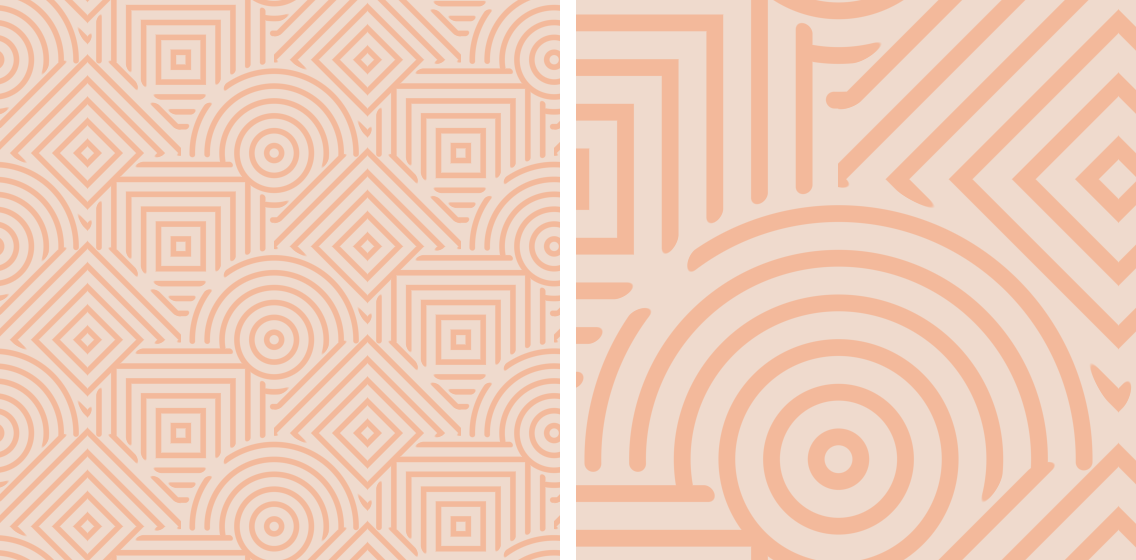
Left, the full canvas; right, a detail of the centre.
Give the GLSL for this pattern, as a Shadertoy shader.

```glsl
const float CIRCLE = 0.0, DIAMOND = 1.0, SQUARE = 2.0;
const float SPACING = 0.1595;
const float JOINT = 5.5 * SPACING;   // radius of the outermost line

// Distance from a motif centre, in the metric of its shape
float radiusOf(vec2 q, float kind) {
    if (kind == CIRCLE) return length(q);
    q = abs(q);
    return kind == DIAMOND ? (q.x + q.y) * 0.70711 : max(q.x, q.y);
}

// Depth of q inside a lower motif that hides ring k of another kind
float coverDepth(vec2 q, float kind, float hiddenKind, float k) {
    float limit = kind == DIAMOND ? 0.965 : 0.985;
    if (kind == DIAMOND && k == 4.0) limit = JOINT;
    if (kind == SQUARE && hiddenKind == CIRCLE && k == 3.0) limit = JOINT;
    float depth = limit - radiusOf(q, kind);
    return kind == DIAMOND ? min(depth, 0.99 - q.y) : depth;
}

// Distance to the visible concentric lines of one motif
float motifLines(vec2 q, float kind) {
    float r = radiusOf(q, kind);
    float k = floor(r / SPACING);
    if (k > 5.0) return 1.0;

    float leftKind = mod(kind + 2.0, 3.0);
    float rightKind = mod(kind + 1.0, 3.0);

    // Overlap by the two lower neighbours
    float hidden = max(coverDepth(q + vec2(1.0, 1.0), leftKind, kind, k),
                       coverDepth(q + vec2(-1.0, 1.0), rightKind, kind, k));

    // Solid cores of the two upper neighbours
    float core = k == 5.0 ? 0.49 : 0.41;
    hidden = max(hidden, core - radiusOf(q + vec2(1.0, -1.0), leftKind));
    hidden = max(hidden, core - radiusOf(q + vec2(-1.0, -1.0), rightKind));

    // Outer diamond lines remain as chevrons
    if (kind == DIAMOND && k == 4.0) hidden = max(hidden, -q.y);
    if (kind == DIAMOND && k == 5.0) hidden = max(hidden, max(q.y - 0.96, 0.28 - q.y));

    // Inner rings stay whole
    if (k < (kind == SQUARE ? 2.0 : 3.0)) hidden = 0.0;

    // Round caps where a line is cut
    return length(vec2(r - (k + 0.5) * SPACING, max(hidden, 0.0)));
}

void mainImage(out vec4 fragColor, in vec2 fragCoord) {
    vec2 p = fragCoord / iResolution.y * 6.0 - vec2(2.9375, 4.36);
    float pixel = 6.0 / iResolution.y;

    // Alternate columns drop by half a vertical repeat
    float nearest = 1.0;
    for (int i = 0; i < 2; i++) {
        float column = floor(p.x) + float(i);
        vec2 q = vec2(p.x - column, mod(p.y - column + 0.9, 2.0) - 0.9);
        nearest = min(nearest, motifLines(q, mod(column, 3.0)));
    }

    float ink = 1.0 - smoothstep(-0.75 * pixel, 0.75 * pixel, nearest - 0.030);
    vec3 color = mix(vec3(0.937, 0.856, 0.804), vec3(0.953, 0.725, 0.608), ink);
    fragColor = vec4(color, 1.0);
}
```
